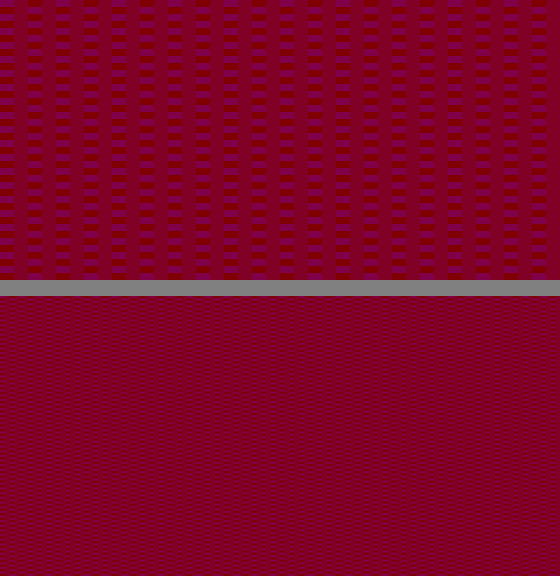
Top: one tile. Bottom: repeated 3 by 3.
Give the GLSL for this pattern, as a Shadertoy shader.

```glsl
// Vertical bands of stacked violet and red bricks on a crimson ground.
// Square waves, averaged exactly over each pixel, shape bands and bricks;
// neighbouring bands are shifted by one brick. Whole periods make it tile.

// Integral of a square wave: +1 in the first half period, -1 in the second
float squareIntegral(float x) {
    return 0.5 - abs(fract(x) - 0.5);
}

// Square wave averaged over a window of the given width
float smoothSquare(float x, float width) {
    return (squareIntegral(x + 0.5 * width) - squareIntegral(x - 0.5 * width)) / width;
}

void mainImage(out vec4 fragColor, in vec2 fragCoord) {
    // 20 bands across, 20 brick pairs down
    vec2 p = 20.0 * fragCoord / iResolution.xy;
    vec2 pixel = 20.0 / iResolution.xy;

    // Band mask; the band index changes midway through the plain gaps
    float band = 0.5 + 0.5 * smoothSquare(p.x, pixel.x);
    float bandIndex = floor(p.x + 0.25);

    // Alternating bricks, offset in every other band
    float brick = smoothSquare(p.y + 0.5 * bandIndex, pixel.y);

    // Only blue varies: low in red bricks, high in violet ones
    float blue = 0.148 - 0.14 * band * brick;
    fragColor = vec4(0.5, 0.0, blue, 1.0);
}
```
